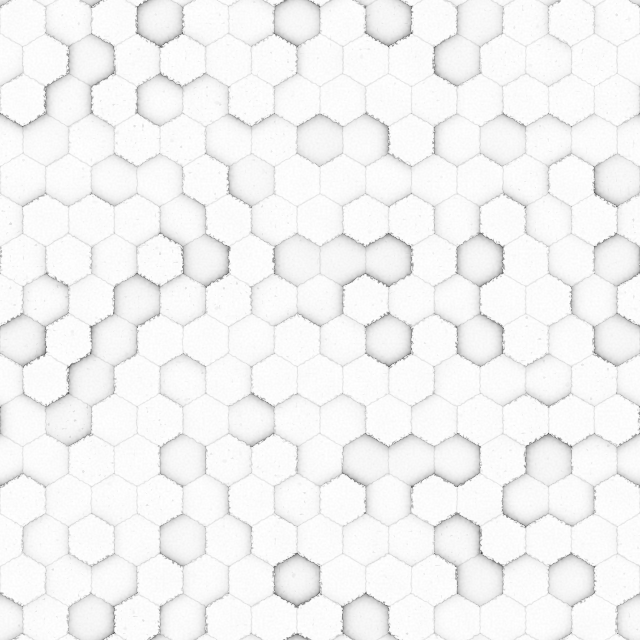
Write a WebGL 2 fragment shader that draws this texture map.

```glsl
#version 300 es
precision highp float;
// Seamless white hexagonal stone tiles set at uneven heights, with soft shadows and chipped rims.

uniform vec2 u_resolution;
out vec4 fragColor;

const vec2 REPEATS = vec2(14.0, 16.0);   // tiles across, rows down (even)
const float ROW_PITCH = 0.8660254;       // row spacing in tile widths
const vec3 STONE = vec3(0.988);
const float SHADOW_WIDTH = 0.075;
const float JOINT_WIDTH = 0.010;

uint mixBits(uint n) {
    n = (n ^ (n >> 16)) * 0x7feb352du;
    n = (n ^ (n >> 15)) * 0x846ca68bu;
    return n ^ (n >> 16);
}

float hash(vec2 cell, float seed) {
    uvec2 c = uvec2(cell);
    uint n = mixBits(c.x + mixBits(c.y + mixBits(uint(seed))));
    return float(n >> 8) / 16777216.0;
}

// Gradient noise that wraps after a whole number of cells
float gradientDot(vec2 cell, vec2 offset, vec2 period, float seed) {
    float angle = 6.2831853 * hash(mod(cell, period), seed);
    return dot(vec2(cos(angle), sin(angle)), offset);
}

float gradientNoise(vec2 uv, vec2 period, float seed) {
    vec2 p = uv * period;
    vec2 i = floor(p);
    vec2 f = p - i;
    vec2 s = f * f * f * (f * (f * 6.0 - 15.0) + 10.0);
    vec2 e = vec2(1.0, 0.0);
    float low = mix(gradientDot(i, f, period, seed),
                    gradientDot(i + e.xy, f - e.xy, period, seed), s.x);
    float high = mix(gradientDot(i + e.yx, f - e.yx, period, seed),
                     gradientDot(i + e.xx, f - e.xx, period, seed), s.x);
    return mix(low, high, s.y);
}

// Centre of the nearest tile; alternate rows shift by half a tile
vec2 nearestCentre(vec2 p) {
    vec2 best = vec2(0.0);
    float bestDistance = 1e3;
    for (int k = -1; k <= 1; k++) {
        float row = floor(p.y) + float(k);
        float shift = 0.5 * mod(row, 2.0);
        vec2 centre = vec2(floor(p.x - shift + 0.5) + shift, row + 0.5);
        float d = length((p - centre) * vec2(1.0, ROW_PITCH));
        if (d < bestDistance) {
            bestDistance = d;
            best = centre;
        }
    }
    return best;
}

float tileValue(vec2 centre, float seed) {
    vec2 id = floor(mod(centre * 2.0 + 0.5, REPEATS * 2.0));
    return hash(id, seed);
}

// Joints, contact shadows and crumbled rims along the six sides
float sideShade(vec2 p, vec2 centre, float chips, float pixel) {
    vec2 local = (p - centre) * vec2(1.0, ROW_PITCH);
    float height = tileValue(centre, 1.0);
    float shade = 1.0;
    for (int k = 0; k < 6; k++) {
        float angle = float(k) * 1.04719755;
        vec2 normal = vec2(cos(angle), sin(angle));
        vec2 neighbour = centre + normal * vec2(1.0, 1.0 / ROW_PITCH);
        float rise = tileValue(neighbour, 1.0) - height;
        float edge = max(0.5 - dot(local, normal), 0.0);
        float step1 = smoothstep(0.08, 0.85, abs(rise));
        float joint = 1.0 - smoothstep(JOINT_WIDTH - pixel, JOINT_WIDTH + pixel, edge);
        shade *= 1.0 - joint * mix(0.10, 0.24, step1);
        if (rise > 0.0) {
            shade *= 1.0 - 0.32 * step1 * exp(-edge / SHADOW_WIDTH);
        } else {
            float rim = 1.0 - smoothstep(0.015, 0.065, edge);
            shade *= 1.0 - 0.38 * step1 * rim * chips;
        }
    }
    return shade;
}

// Fine grain and sparse pits, more of them on some tiles
float faceWear(vec2 uv, vec2 centre) {
    float wear = tileValue(centre, 2.0);
    float grain = gradientNoise(uv, vec2(256.0), 3.0);
    float pits = smoothstep(0.36, 0.60, gradientNoise(uv, vec2(150.0), 4.0));
    float blots = smoothstep(0.38, 0.62, gradientNoise(uv, vec2(84.0), 5.0));
    float cloud = gradientNoise(uv, vec2(28.0), 6.0);
    float sunk = 1.0 - smoothstep(0.0, 0.3, tileValue(centre, 1.0));
    return 1.0 + 0.022 * grain + 0.008 * cloud - 0.018 * sunk
         - (0.11 * pits + 0.05 * blots) * mix(0.15, 1.0, wear * wear);
}

void main() {
    vec2 uv = gl_FragCoord.xy / u_resolution;
    float pixel = REPEATS.x / u_resolution.x;

    // Ragged tile outlines
    vec2 ragged = vec2(gradientNoise(uv, vec2(180.0), 7.0),
                       gradientNoise(uv, vec2(180.0), 8.0));
    vec2 p = uv * REPEATS + 0.028 * ragged;
    vec2 centre = nearestCentre(p);

    float chips = smoothstep(-0.05, 0.35, gradientNoise(uv, vec2(224.0), 9.0));
    float shade = sideShade(p, centre, chips, pixel) * faceWear(uv, centre);
    fragColor = vec4(clamp(STONE * shade, 0.0, 1.0), 1.0);
}
```
